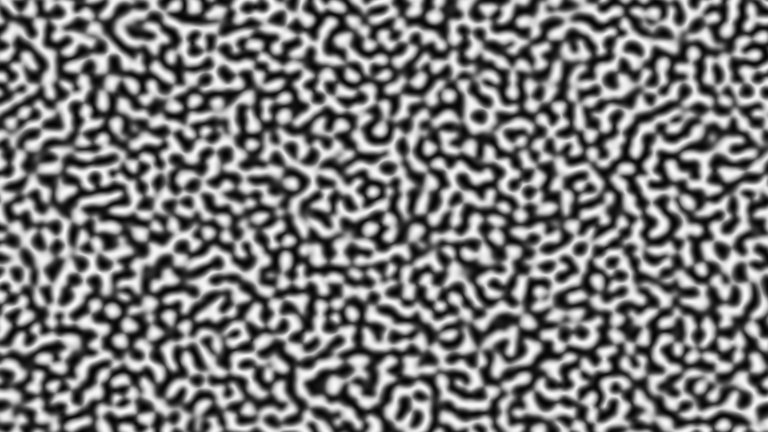
A WebGL 1 fragment shader for this pattern:

```glsl
precision highp float;
// Draws a soft black and white labyrinth of short, winding, evenly wide stripes.

uniform vec2 u_resolution;

const float TAU = 6.2831853;
const int WAVE_COUNT = 128;
const float STRIPES_PER_HEIGHT = 22.6;       // mean stripe frequency
const float FREQUENCY_SPREAD = 0.34;         // relative spread around the mean
const vec2 STRETCH = vec2(0.97, 1.04);       // slight lean towards level stripes
const float SOFTNESS = 0.24;                 // keeps weak spots grey and blurred
const float LEVEL = -0.06;                   // below zero widens the dark stripes
const float SEED = 41.0;
const vec3 DARK = vec3(0.01);
const vec3 LIGHT = vec3(0.98);

// Three random values in 0..1 from one number, without sine.
vec3 hash31(float n) {
  vec3 p = fract(vec3(n) * vec3(0.1031, 0.1030, 0.0973));
  p += dot(p, p.yzx + 33.33);
  return fract((p.xxy + p.yzz) * p.zyx);
}

// Sum of plane waves in all directions: x = height, yz = scaled gradient.
vec3 waveField(vec2 p) {
  vec3 field = vec3(0.0);
  for (int i = 0; i < WAVE_COUNT; i++) {
    float index = float(i);
    vec3 rnd = hash31(index + SEED);
    float angle = 0.5 * TAU * (index + rnd.x) / float(WAVE_COUNT);
    float frequency = 1.0 + FREQUENCY_SPREAD * (2.0 * rnd.y - 1.0);
    vec2 wave = frequency * vec2(cos(angle), sin(angle));
    float phase = TAU * (dot(wave, p) + rnd.z);
    field += vec3(cos(phase), -sin(phase) * wave);
  }
  return field * sqrt(2.0 / float(WAVE_COUNT));   // unit variance
}

void main() {
  vec2 p = STRIPES_PER_HEIGHT * STRETCH * gl_FragCoord.xy / u_resolution.y;
  vec3 field = waveField(p);
  field.x += LEVEL;

  // Dividing by the local amplitude evens out the stripe contrast.
  float stripe = field.x / sqrt(dot(field, field) + SOFTNESS);

  gl_FragColor = vec4(mix(DARK, LIGHT, 0.5 + 0.5 * stripe), 1.0);
}
```
